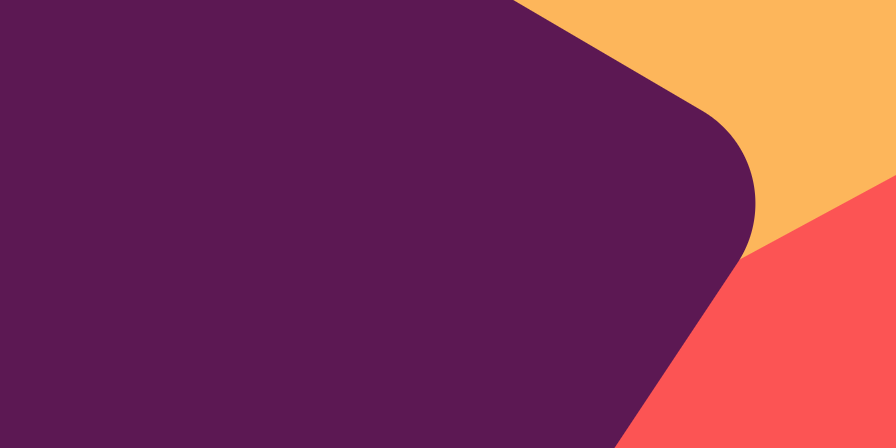
Write a Shadertoy shader that draws this background.

```glsl
// Flat backdrop: a plum panel with a rounded point over amber and coral fields.

#define PLUM          vec3(0.361, 0.096, 0.324)
#define CORAL         vec3(0.988, 0.329, 0.329)
#define AMBER         vec3(0.992, 0.714, 0.357)
#define CORNER_CENTER vec2(1.4466, 0.5458)
#define CORNER_RADIUS 0.2396
#define UPPER_NORMAL  vec2(0.5058, 0.8626)
#define LOWER_NORMAL  vec2(0.8329, -0.5535)
#define SEAM_POINT    vec2(2.0, 0.6094)
#define SEAM_NORMAL   vec2(-0.4756, 0.8797)

// Signed distance to a wedge whose tip is rounded around the origin.
float roundedWedge(vec2 p, vec2 upperNormal, vec2 lowerNormal, float radius) {
    vec2 upperTangent = vec2(upperNormal.y, -upperNormal.x);
    vec2 lowerTangent = vec2(-lowerNormal.y, lowerNormal.x);
    bool inTip = dot(p, upperTangent) > 0.0 && dot(p, lowerTangent) > 0.0;
    float sides = max(dot(p, upperNormal), dot(p, lowerNormal));
    return (inTip ? length(p) : sides) - radius;
}

// Coverage of the negative side, softened over one pixel.
float coverage(float dist, float pixel) {
    return clamp(0.5 - dist / pixel, 0.0, 1.0);
}

void mainImage(out vec4 fragColor, in vec2 fragCoord) {
    // Canvas height is one unit
    float pixel = 1.0 / iResolution.y;
    vec2 p = fragCoord * pixel;

    // Amber above the slanted seam, coral below
    float seam = dot(p - SEAM_POINT, SEAM_NORMAL);
    vec3 color = mix(AMBER, CORAL, coverage(seam, pixel));

    // Plum panel on top
    float panel = roundedWedge(p - CORNER_CENTER, UPPER_NORMAL, LOWER_NORMAL, CORNER_RADIUS);
    color = mix(color, PLUM, coverage(panel, pixel));

    fragColor = vec4(color, 1.0);
}
```
